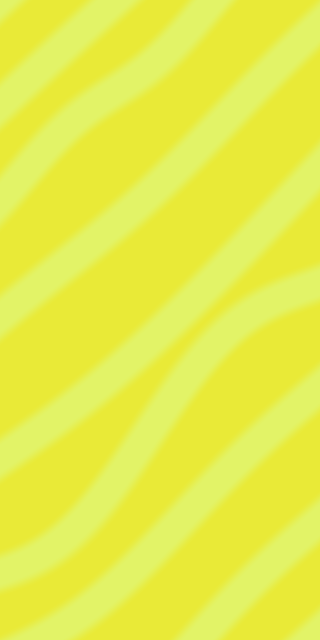
Reproduce this background procedurally as a WebGL 1 fragment shader.

```glsl
precision highp float;
// Soft pale-lime diagonal stripes on a flat yellow ground.
// Each stripe is a rising line of near-even spacing, bent by sine waves
// whose strength depends on the stripe's index.

uniform vec2 u_resolution;

// Bell-shaped weight that singles out the stripes near one index
float weight(float n, float center, float sharpness) {
    float d = n - center;
    return exp(-sharpness * d * d);
}

// Depth below the top edge of stripe n's centre line, in canvas widths
float stripeDepth(float n, float x) {
    float bow = sin(3.14159 * x);
    float wave = sin(6.28318 * x);

    // Slightly uneven spacing and a common slope
    float depth = 0.359 * n - 0.049 - 0.052 * cos(1.55 * (n - 2.25)) - 0.911 * x;

    // Upper stripes: gentle ripples
    depth += weight(n, 2.0, 3.0) * (0.023 * cos(11.0 * (x - 0.5)) - 0.010);
    depth += weight(n, 3.0, 3.0) * 0.021 * sin(5.5 * x - 0.9);

    // Middle stripes: a sag, then a strong S-bend that nearly meets it
    depth += weight(n, 4.0, 3.0) * 0.060 * bow;
    depth += weight(n, 5.0, 3.0) * 0.089 * sin(6.28318 * x + 0.25);

    // Lower stripes: a broad sag with a shallower slope
    depth += weight(n, 6.7, 1.1) * (0.107 * (x + bow) + 0.045 * wave);
    return depth;
}

void main() {
    // Canvas widths, measured from the upper left corner
    vec2 p = vec2(gl_FragCoord.x, u_resolution.y - gl_FragCoord.y) / u_resolution.x;

    // Strongest stripe coverage, using distance across the sloping band
    float coverage = 0.0;
    for (int i = 0; i < 9; i++) {
        float n = float(i);
        float depth = stripeDepth(n, p.x);
        float slope = (stripeDepth(n, p.x + 0.01) - depth) / 0.01;
        float dist = abs(p.y - depth) / sqrt(1.0 + slope * slope);
        coverage = max(coverage, 1.0 - smoothstep(0.031, 0.073, dist));
    }

    vec3 yellow = vec3(0.914, 0.918, 0.215);
    vec3 paleLime = vec3(0.886, 0.953, 0.405);
    gl_FragColor = vec4(mix(yellow, paleLime, coverage), 1.0);
}
```
